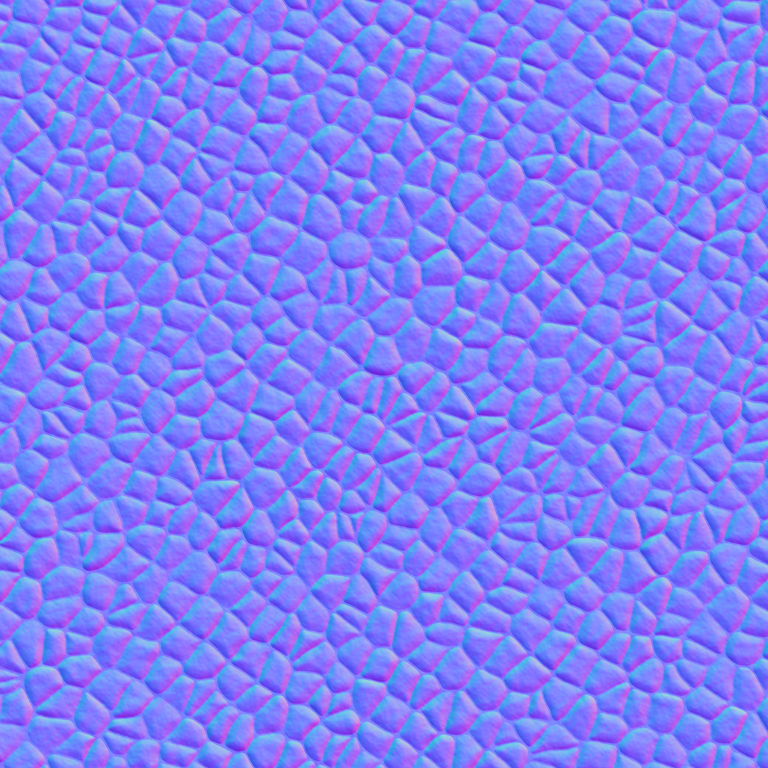
Give the GLSL for this texture map, as a Shadertoy shader.

```glsl
const float ROW_ANGLE = -0.61;                 // direction of the scale rows
const vec2  SCALE_SIZE = vec2(0.040, 0.047);   // along and across a row
const vec2  JITTER = vec2(0.62, 0.50);         // site scatter in lattice units
const float SPLIT_CHANCE = 0.24;               // scales broken into two
const float BEND = 0.022;                      // slow waviness of the rows
const float WOBBLE = 0.0045;                   // raggedness of the outlines
const float CORNER_SHARPNESS = 24.0;
const float GROOVE = 0.025;                    // flat floor between scales
const float BEVEL = 0.30;                      // width of the rounded rim
const float RELIEF = 0.0042;                   // height of a scale
const float TILT = 0.16;                       // random lean of a scale
const float WRINKLE = 0.0015;                  // height of the surface grain
const float WRINKLE_FREQ = 65.0;
const float NORMAL_STEP = 0.002;

vec2 hash22(vec2 p) {
    vec3 q = fract(vec3(p.xyx) * vec3(0.1031, 0.1030, 0.0973));
    q += dot(q, q.yzx + 33.33);
    return fract((q.xx + q.yz) * q.zy);
}

// Two smooth random values in -0.5..0.5
vec2 noise2(vec2 p) {
    vec2 i = floor(p), f = fract(p);
    f = f * f * f * (f * (f * 6.0 - 15.0) + 10.0);
    vec2 low = mix(hash22(i), hash22(i + vec2(1, 0)), f.x);
    vec2 high = mix(hash22(i + vec2(0, 1)), hash22(i + vec2(1, 1)), f.x);
    return mix(low, high, f.y) - 0.5;
}

// Site of a lattice cell; a split cell has two on opposite sides
vec2 scaleSite(vec2 cell, float side) {
    vec2 site = cell + 0.5 + (hash22(cell + 57.0) - 0.5) * JITTER;
    vec2 kind = hash22(cell + 131.0);
    vec2 axis = kind.y < 0.5 ? vec2(0.27, 0.06) : vec2(-0.06, 0.27);
    return site + (kind.x < SPLIT_CHANCE ? side * axis : vec2(0.0));
}

float scaleHeight(vec2 p) {
    // Nearest site
    vec2 base = floor(p), site = vec2(0.0), home = base;
    float best = 1e3;
    for (int y = -1; y <= 1; y++)
    for (int x = -1; x <= 1; x++)
    for (float side = -1.0; side < 2.0; side += 2.0) {
        vec2 cell = base + vec2(x, y);
        vec2 s = scaleSite(cell, side);
        float d = dot(s - p, s - p);
        if (d < best) { best = d; site = s; home = cell; }
    }

    // Rounded distance to the borders with its neighbours
    float sum = 0.0;
    for (int y = -1; y <= 1; y++)
    for (int x = -1; x <= 1; x++)
    for (float side = -1.0; side < 2.0; side += 2.0) {
        vec2 cell = home + vec2(x, y);
        vec2 s = scaleSite(cell, side);
        vec2 gap = s - site;
        if (dot(gap, gap) < 1e-4 || (side > 0.0 && s == scaleSite(cell, -1.0))) continue;
        float d = dot(0.5 * (s + site) - p, normalize(gap));
        sum += exp(-CORNER_SHARPNESS * d);
    }
    float border = -log(max(sum, 1e-9)) / CORNER_SHARPNESS;

    // Domed rim with a slightly leaning top
    float t = clamp((border - GROOVE) / BEVEL, 0.0, 1.0);
    float dome = 1.0 - (1.0 - t) * (1.0 - t);
    vec2 lean = hash22(floor(site * 64.0)) - 0.5;
    float lift = 0.8 + 0.4 * hash22(home + 211.0).x;
    return RELIEF * dome * lift + TILT * dome * dot(lean, (p - site) * SCALE_SIZE);
}

float surfaceHeight(vec2 uv) {
    vec2 p = uv + BEND * noise2(uv * 3.5 + 9.0) + WOBBLE * noise2(uv * 42.0);
    float c = cos(ROW_ANGLE), s = sin(ROW_ANGLE);
    p = vec2(c * p.x + s * p.y, c * p.y - s * p.x);
    float h = scaleHeight(p / SCALE_SIZE + 40.0);

    // Fine grain
    float amp = WRINKLE, freq = WRINKLE_FREQ;
    for (int i = 0; i < 3; i++) {
        h += amp * noise2(uv * freq + float(i) * 17.0).x;
        amp *= 0.46;
        freq *= 2.0;
    }
    return h;
}

void mainImage(out vec4 fragColor, in vec2 fragCoord) {
    float size = min(iResolution.x, iResolution.y);
    vec2 uv = fragCoord / size;

    // Slope across at least one pixel keeps the rims smooth
    float width = max(NORMAL_STEP, 1.0 / size);
    vec2 e = vec2(0.5 * width, 0.0);
    vec2 slope = vec2(surfaceHeight(uv + e.xy) - surfaceHeight(uv - e.xy),
                      surfaceHeight(uv + e.yx) - surfaceHeight(uv - e.yx)) / width;

    vec3 normal = normalize(vec3(-slope, 1.0));
    fragColor = vec4(normal * 0.5 + 0.5, 1.0);
}
```
